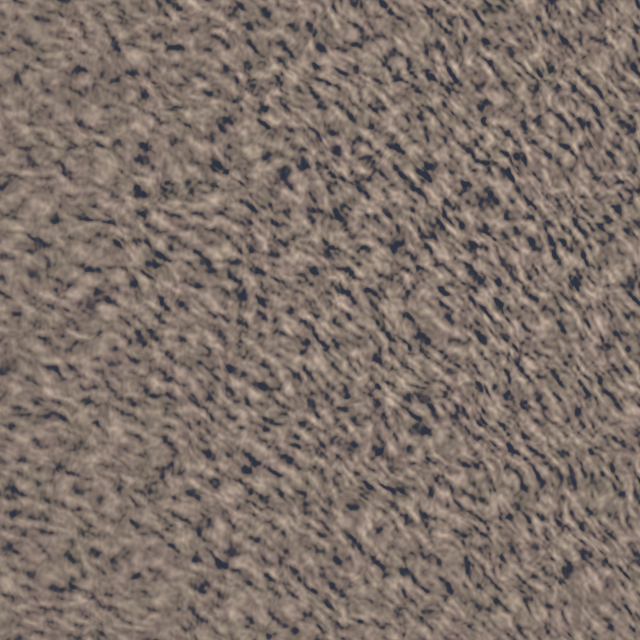
This texture is drawn by a Shadertoy shader. Its source:

```glsl
float hash(vec2 cell) {
    return fract(sin(dot(cell, vec2(127.1, 311.7))) * 43758.5453);
}

// Slope of a randomly turned plane through a lattice corner
float cornerSlope(vec2 cell, vec2 offset) {
    float angle = 6.28318 * hash(cell);
    return dot(vec2(cos(angle), sin(angle)), offset);
}

float gradientNoise(vec2 p) {
    vec2 i = floor(p);
    vec2 f = p - i;
    vec2 w = f * f * f * (f * (f * 6.0 - 15.0) + 10.0);
    vec2 e = vec2(1.0, 0.0);
    float low = mix(cornerSlope(i, f), cornerSlope(i + e.xy, f - e.xy), w.x);
    float high = mix(cornerSlope(i + e.yx, f - e.yx), cornerSlope(i + e.xx, f - e.xx), w.x);
    return mix(low, high, w.y);
}

// Grain height in standard deviations, stretched along falling diagonals
float grainHeight(vec2 p) {
    // Gentle meander of the streaks
    p += 0.012 * vec2(gradientNoise(p * 11.0), gradientNoise(p * 11.0 + 37.0));
    p += 0.004 * vec2(gradientNoise(p * 40.0 + 71.0), gradientNoise(p * 40.0 + 93.0));

    // Axes along and across the streaks, steeper towards the right
    vec2 q = vec2(dot(p, vec2(0.75, -0.66)), dot(p, vec2(0.66, 0.75)) + 0.3 * p.x * p.x);

    float height = gradientNoise(q * vec2(31.0, 71.0) + 11.3);
    height += 0.62 * gradientNoise(q * vec2(58.0, 108.0) + 53.7);
    height += 0.4 * gradientNoise(p * vec2(135.0, 120.0) + 19.1);
    height += 0.12 * gradientNoise(p * 14.0 + 5.2);
    return height / 0.268;
}

void mainImage(out vec4 fragColor, in vec2 fragCoord) {
    vec2 p = (fragCoord - 0.5 * iResolution.xy) / iResolution.y;

    // Relief is deepest right of the centre and fades to the lower left
    float relief = 1.0 - smoothstep(0.1, 0.95, distance(p, vec2(0.28, 0.12)));
    float height = grainHeight(p) * mix(0.78, 1.14, relief);

    // Sandy body, with a faint drift between pinkish and olive
    vec3 sand = vec3(0.507, 0.451, 0.416) + height * vec3(0.078, 0.071, 0.062);
    sand += gradientNoise(p * 17.0 + 43.0) * vec3(0.01, -0.003, 0.01);

    // Blue-black hollows with softer shaded rims
    float hollow = 1.0 - smoothstep(-2.5, -0.65, height);
    vec3 color = mix(sand, vec3(0.185, 0.205, 0.262), hollow);

    fragColor = vec4(clamp(color, 0.0, 1.0), 1.0);
}
```
